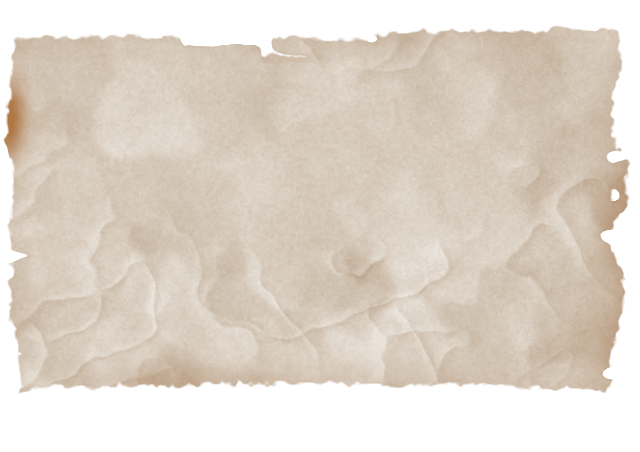
Give the GLSL for this texture, as a WebGL 1 fragment shader.

```glsl
precision highp float;
uniform vec2 u_resolution;

const vec3 BACKDROP = vec3(1.0);
const vec3 PAPER_DARK = vec3(0.78, 0.71, 0.63);
const vec3 PAPER_LIGHT = vec3(0.89, 0.86, 0.82);
const vec3 STAIN = vec3(0.66, 0.50, 0.36);
const vec3 SCORCH = vec3(0.66, 0.42, 0.20);
const vec3 RIM = vec3(0.80, 0.74, 0.68);
const float BASE_TONE = 0.65;
const float LARGE_FOLDS = 4.2;     // facets per canvas height
const float SMALL_FOLDS = 9.5;
const float LARGE_CONTRAST = 0.50;
const float SMALL_CONTRAST = 0.40;
const float CREASE_CONTRAST = 1.1;
const float GRAIN_CONTRAST = 0.42;
const float GRAIN_SCALE = 210.0;
const float FLECK_SCALE = 34.0;

float hash(vec2 p) {
  vec3 q = fract(vec3(p.xyx) * 0.1031);
  q += dot(q, q.yzx + 33.33);
  return fract((q.x + q.y) * q.z);
}

vec2 hash2(vec2 p) {
  return vec2(hash(p), hash(p + 57.3));
}

float noise(vec2 p) {
  vec2 i = floor(p), f = fract(p);
  f = f * f * (3.0 - 2.0 * f);
  return mix(mix(hash(i), hash(i + vec2(1, 0)), f.x),
             mix(hash(i + vec2(0, 1)), hash(i + 1.0), f.x), f.y);
}

float fbm(vec2 p) {
  float sum = 0.0, amp = 0.5;
  for (int i = 0; i < 4; i++) {
    sum += amp * noise(p);
    p = mat2(1.6, 1.2, -1.2, 1.6) * p + 7.1;
    amp *= 0.5;
  }
  return sum / 0.9375;
}

// Tilted planes blended across soft cell borders
float facets(vec2 p, float sharpness) {
  vec2 cell = floor(p);
  float total = 0.0, weights = 0.0;
  for (int y = -1; y <= 1; y++) {
    for (int x = -1; x <= 1; x++) {
      vec2 c = cell + vec2(x, y);
      vec2 offset = p - c - 0.1 - 0.8 * hash2(c);
      vec2 tilt = hash2(c + 19.7) - 0.5;
      float w = exp(-sharpness * length(offset));
      total += w * (hash(c + 41.9) - 0.5 + 1.3 * dot(tilt, offset));
      weights += w;
    }
  }
  return total / weights;
}

// Narrow wrinkles, as a height field
float wrinkles(vec2 p) {
  float a = abs(2.0 * noise(p * vec2(7.0, 4.5)) - 1.0);
  float b = abs(2.0 * noise(p.yx * vec2(11.0, 7.0) + 31.0) - 1.0);
  return exp(-7.0 * a) + 0.7 * exp(-7.0 * b);
}

// Small raised fibres, lit from the upper left
float flecks(vec2 p) {
  vec2 q = p * FLECK_SCALE, cell = floor(q);
  vec2 d = fract(q) - 0.3 - 0.4 * hash2(cell);
  float angle = 6.283 * hash(cell + 3.7);
  vec2 r = vec2(cos(angle) * d.x + sin(angle) * d.y,
                cos(angle) * d.y - sin(angle) * d.x);
  float body = exp(-dot(r * vec2(7.0, 15.0), r * vec2(7.0, 15.0)));
  return step(0.86, hash(cell + 8.2)) * body * dot(d, vec2(-9.0, 9.0));
}

// Distance inside the torn outline, in canvas heights
float tornEdge(vec2 p, float aspect) {
  float v = p.y, u = p.x / aspect;
  float left = aspect * (0.018 + 0.018 * smoothstep(0.35, 0.15, v)
             - 0.008 * smoothstep(0.12, 0.0, abs(v - 0.74)));
  float right = aspect * (0.957 + 0.012 * smoothstep(0.68, 0.9, v)
              + 0.024 * smoothstep(0.10, 0.04, abs(v - 0.59)) + 0.014 * smoothstep(0.13, 0.05, abs(v - 0.33)));
  float top = 0.918 + 0.016 * smoothstep(0.4, 0.85, u);
  float bottom = 0.138 + 0.014 * sin(3.14 * u);
  float d = min(min(p.x - left, right - p.x), min(top - v, v - bottom));
  float ragged = 0.022 * (fbm(p * 9.0) - 0.5) + 0.014 * (noise(p * 48.0) - 0.5)
               + 0.007 * (noise(p * 110.0) - 0.5);
  float notch = 0.035 * smoothstep(0.80, 0.92, noise(p * vec2(17.0, 23.0) + 5.0));
  return d + ragged - notch;
}

float blot(vec2 p, vec2 center, vec2 size) {
  vec2 d = (p - center) / size;
  return exp(-dot(d, d));
}

void main() {
  vec2 p = gl_FragCoord.xy / u_resolution.y;
  float aspect = u_resolution.x / u_resolution.y;
  float pixel = 1.0 / u_resolution.y;

  // Crumpled folds
  vec2 warp = vec2(fbm(p * 5.0 + 3.0), fbm(p * 5.0 + 17.0)) - 0.5;
  vec2 q = p + 0.16 * warp;
  vec2 slanted = vec2(q.x + 0.45 * q.y, q.y - 0.35 * q.x);
  float busy = smoothstep(0.35, 0.65, noise(p * 3.2 + 11.0));
  float tone = BASE_TONE + LARGE_CONTRAST * facets(slanted * LARGE_FOLDS + 6.0, 20.0);
  tone += SMALL_CONTRAST * mix(0.35, 1.0, busy) * facets(slanted.yx * SMALL_FOLDS, 13.0);
  float relief = wrinkles(slanted) - wrinkles(slanted + vec2(-0.007, 0.007));
  tone += CREASE_CONTRAST * busy * clamp(relief, -0.25, 0.25);

  // Fibrous surface
  float grain = 0.6 * noise(p * GRAIN_SCALE) + 0.4 * noise(p * GRAIN_SCALE * 0.5 + 9.0) - 0.5;
  tone += GRAIN_CONTRAST * grain + 0.3 * (fbm(p * 14.0) - 0.5) + 0.35 * flecks(p);
  vec3 color = mix(PAPER_DARK, PAPER_LIGHT, clamp(tone, -0.5, 1.25));

  // Aged margins and scorch marks
  float inside = tornEdge(p, aspect);
  float mottled = 0.5 + fbm(p * 12.0 + 23.0);
  float age = 0.22 * exp(-max(inside, 0.0) * 22.0);
  age += 0.55 * blot(p, vec2(aspect * 0.98, 0.57), vec2(0.06, 0.12));
  age += 0.40 * blot(p, vec2(aspect * 0.97, 0.27), vec2(0.09, 0.13));
  age += 0.25 * blot(p, vec2(aspect * 0.29, 0.15), vec2(0.18, 0.05));
  color = mix(color, STAIN, clamp(age * mottled, 0.0, 0.7));
  float burn = 0.9 * blot(p, vec2(0.02, 0.74), vec2(0.035, 0.075));
  color = mix(color, SCORCH, clamp(burn * mottled, 0.0, 0.85));

  // Pale frayed rim and torn silhouette
  color = mix(color, RIM, 0.35 * smoothstep(0.006, 0.0, inside));
  float coverage = smoothstep(-1.2 * pixel, 0.003 + pixel, inside);
  gl_FragColor = vec4(mix(BACKDROP, color, coverage), 1.0);
}
```
